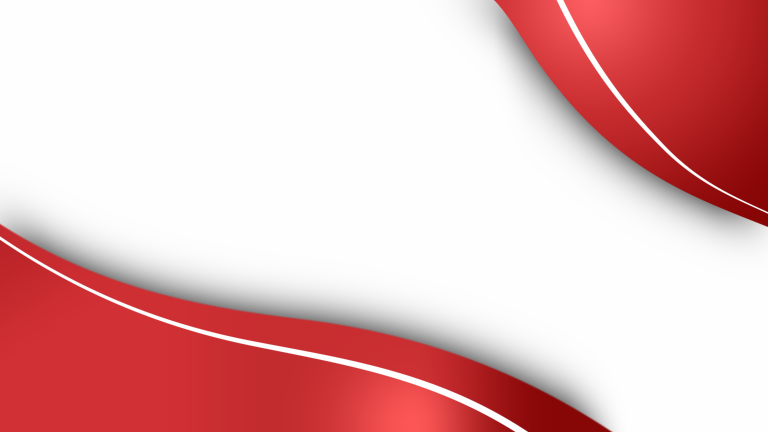
A Shadertoy shader for this background:

```glsl
// Two glossy red waves with white piping and soft shadows on a white page.

// Cubic through knots (x, y, slope), continued by straight lines outside.
float hermite(float x, vec3 a, vec3 b) {
    float h = b.x - a.x;
    float t = clamp((x - a.x) / h, 0.0, 1.0);
    float s = 1.0 - t;
    float y = s * s * ((1.0 + 2.0 * t) * a.y + t * h * a.z)
            + t * t * ((3.0 - 2.0 * t) * b.y - s * h * b.z);
    return y + a.z * min(x - a.x, 0.0) + b.z * max(x - b.x, 0.0);
}

float wave(float x, vec3 a, vec3 b, vec3 c) {
    return x < b.x ? hermite(x, a, b) : hermite(x, b, c);
}

// Signed distance to a three-knot wave, positive above it.
float waveDistance(vec2 p, vec3 a, vec3 b, vec3 c) {
    float e = 0.003;
    float slope = (wave(p.x + e, a, b, c) - wave(p.x - e, a, b, c)) / (2.0 * e);
    return (p.y - wave(p.x, a, b, c)) / sqrt(1.0 + slope * slope);
}

float fill(float d, float softness) {
    return smoothstep(-softness, softness, d);
}

float shadow(float d, float reach) {
    d = max(d, 0.0) / reach;
    return exp(-1.6 * d - d * d);
}

vec3 lowerRed(vec2 p, float aboveLine) {
    vec3 red = mix(vec3(0.73, 0.14, 0.155), vec3(0.82, 0.19, 0.205),
                   smoothstep(0.0, 0.32, p.x * 0.6 + 0.45 - p.y));
    red = mix(red, vec3(0.76, 0.17, 0.18), smoothstep(0.35, 0.65, p.x));
    float r = length(p - vec2(0.96, 0.015));
    red = mix(red, vec3(0.99, 0.34, 0.34), exp(-r * r / 0.026) * (1.0 - 0.65 * aboveLine));
    red = mix(red, vec3(0.80, 0.18, 0.195), aboveLine * 0.6);
    return mix(red, vec3(0.53, 0.025, 0.025), smoothstep(0.95, 1.29, p.x));
}

vec3 upperRed(vec2 p) {
    float r = length(p - vec2(1.365, 1.0));
    vec3 red = mix(vec3(1.0, 0.38, 0.39), vec3(0.79, 0.18, 0.19), smoothstep(-0.05, 0.29, r));
    return mix(red, vec3(0.53, 0.02, 0.02), smoothstep(0.2, 0.64, r));
}

void mainImage(out vec4 fragColor, in vec2 fragCoord) {
    vec2 p = fragCoord / iResolution.y;
    float px = 0.75 / iResolution.y;
    vec3 paper = vec3(0.996);

    // Outer edges, positive inside each shape
    float lower = -waveDistance(p, vec3(0.0, 0.4815, -0.64), vec3(0.694, 0.2616, -0.12),
                                vec3(1.417, 0.0, -0.665));
    float upper = waveDistance(p, vec3(1.1435, 1.0, -1.0), vec3(1.25, 0.8495, -1.4),
                               vec3(1.778, 0.4745, -0.4));

    // Shadows that fade towards the ends of the waves
    float lowerShade = 0.5 * shadow(-lower, 0.085)
        * smoothstep(-0.06, 0.11, p.x) * (1.0 - smoothstep(1.3, 1.46, p.x));
    float upperShade = 0.5 * shadow(-upper, 0.085)
        * (1.0 - 0.75 * smoothstep(0.9, 1.04, p.y)) * (1.0 - smoothstep(1.64, 1.82, p.x));
    vec3 color = paper * (1.0 - lowerShade) * (1.0 - upperShade);

    // Lower wave and its piping, which thickens to the right
    float line = waveDistance(p, vec3(0.0, 0.449, -0.68), vec3(0.5787, 0.206, -0.2),
                              vec3(1.208, 0.0, -0.645));
    float width = mix(0.0033, 0.008, smoothstep(0.0, 1.2, p.x));
    vec3 red = mix(lowerRed(p, fill(line, px)), paper, fill(width - abs(line), px));
    color = mix(color, red, fill(lower, px + 0.0015));

    // Upper wave and its piping, which thins to the right
    line = waveDistance(p, vec3(1.2963, 1.0, -2.08), vec3(1.537, 0.6586, -1.02),
                        vec3(1.778, 0.507, -0.46));
    width = mix(0.007, 0.0016, smoothstep(1.28, 1.78, p.x));
    red = mix(upperRed(p), paper, fill(width - abs(line), px));
    color = mix(color, red, fill(upper, px));

    fragColor = vec4(color, 1.0);
}
```
